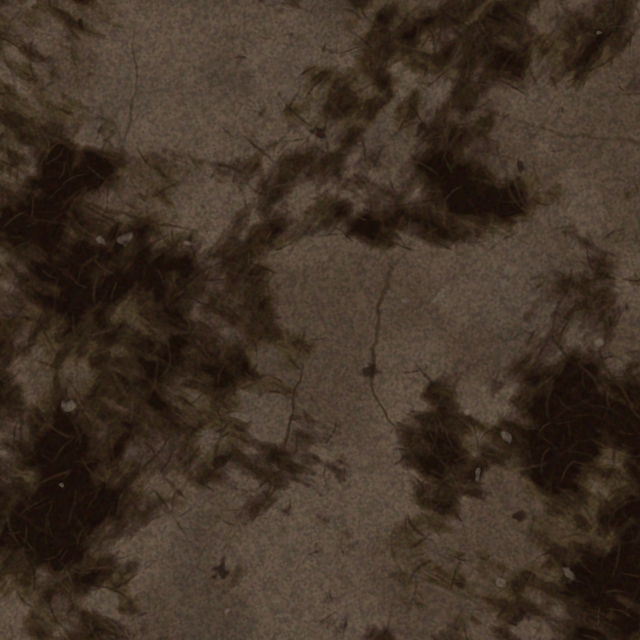
Write a Shadertoy shader that draws this texture.

```glsl
// Bare sandy soil with dark tangled moss patches, thin roots and pale grit.

const vec3 SAND_LIGHT = vec3(0.355, 0.295, 0.243);
const vec3 SAND_DARK  = vec3(0.308, 0.248, 0.198);
const vec3 SOIL       = vec3(0.250, 0.190, 0.150);
const vec3 MOSS       = vec3(0.180, 0.128, 0.082);
const vec3 MOSS_DEEP  = vec3(0.105, 0.060, 0.038);
const vec3 STRAW      = vec3(0.265, 0.210, 0.140);
const vec3 GRIT       = vec3(0.430, 0.385, 0.340);

float hash(vec2 p, float seed) {
    vec3 q = fract(vec3(p.xyx) * 0.1031 + seed * 0.0713);
    q += dot(q, q.yzx + 33.33);
    return fract((q.x + q.y) * q.z);
}

mat2 rotation(float angle) {
    float c = cos(angle), s = sin(angle);
    return mat2(c, s, -s, c);
}

float noise(vec2 p, float seed) {
    vec2 cell = floor(p), f = fract(p);
    f = f * f * (3.0 - 2.0 * f);
    float low  = mix(hash(cell, seed), hash(cell + vec2(1, 0), seed), f.x);
    float high = mix(hash(cell + vec2(0, 1), seed), hash(cell + vec2(1, 1), seed), f.x);
    return mix(low, high, f.y);
}

float fbm(vec2 p, float seed) {
    float sum = 0.0, weight = 0.52;
    for (int i = 0; i < 5; i++) {
        sum += weight * noise(p, seed + float(i));
        p = rotation(0.65) * p * 2.03 + 7.3;
        weight *= 0.5;
    }
    return sum;
}

// Scattered curved strands; width is in canvas units, halfLength in cells.
float strands(vec2 p, float scale, float width, float halfLength, float share, float seed) {
    vec2 base = floor(p * scale);
    float cover = 0.0;
    for (int y = -1; y <= 1; y++)
    for (int x = -1; x <= 1; x++) {
        vec2 cell = base + vec2(x, y);
        if (hash(cell, seed) > share) continue;
        vec2 centre = cell + vec2(hash(cell, seed + 1.0), hash(cell, seed + 2.0));
        vec2 q = rotation(6.2832 * hash(cell, seed + 3.0)) * (p * scale - centre);
        float reach = halfLength * mix(0.5, 1.0, hash(cell, seed + 4.0));
        q.y += (hash(cell, seed + 5.0) - 0.5) * 0.9 * q.x * q.x;
        float line = 1.0 - smoothstep(0.1, 1.0, abs(q.y) / (width * scale));
        float ends = 1.0 - smoothstep(0.45, 1.0, abs(q.x) / reach);
        cover = max(cover, line * ends * mix(0.35, 1.0, hash(cell, seed + 6.0)));
    }
    return cover;
}

// Sparse ragged specks; radius is in canvas units.
float specks(vec2 p, float scale, float radius, float share, float seed) {
    vec2 cell = floor(p * scale);
    vec2 centre = cell + 0.35 + 0.3 * vec2(hash(cell, seed), hash(cell, seed + 1.0));
    float size = radius * scale * mix(0.35, 1.0, hash(cell, seed + 2.0));
    vec2 q = rotation(6.2832 * hash(cell, seed + 4.0)) * (p * scale - centre);
    float d = length(q * vec2(0.85, 1.35)) / size + 0.9 * (noise(p * 130.0, seed) - 0.5);
    return step(hash(cell, seed + 3.0), share) * (1.0 - smoothstep(0.4, 1.1, d));
}

// Moss thickness: broad clumps broken up by tufts and combed fibres.
float mossDepth(vec2 p, vec2 warp) {
    float clumps = fbm((p + 0.05 * warp) * 4.6 + 2.7, 11.0) - 0.5;
    float tufts = fbm(p * 19.0, 23.0) - 0.5;
    vec2 q = p + 0.015 * warp;
    float across = fbm(rotation(0.5) * q * vec2(20.0, 52.0), 27.0);
    float upward = fbm(rotation(-0.9) * q * vec2(20.0, 52.0), 29.0);
    float combed = mix(across, upward, smoothstep(-0.15, 0.15, warp.x)) - 0.5;
    float slope = 0.05 * (1.0 - p.x - p.y);
    return 0.462 + 0.90 * clumps + 0.28 * tufts + 0.32 * combed + slope;
}

void mainImage(out vec4 fragColor, in vec2 fragCoord) {
    vec2 p = fragCoord / iResolution.y;
    vec2 warp = 2.0 * vec2(fbm(p * 7.0, 31.0), fbm(p * 7.0 + 5.0, 37.0)) - 1.0;
    vec2 bent = p + 0.02 * warp;
    float depth = mossDepth(p, warp);
    float nearMoss = smoothstep(0.38, 0.50, depth);
    float inMoss = smoothstep(0.50, 0.58, depth);

    // Sand with faint stains, fading through soil into deep moss
    vec3 color = mix(SAND_DARK, SAND_LIGHT, smoothstep(0.32, 0.62, fbm(p * 9.0, 43.0)));
    color = mix(color, vec3(0.26, 0.23, 0.20), 0.25 * smoothstep(0.60, 0.76, fbm(p * 6.0, 47.0)));
    vec3 edge = mix(SOIL, STRAW, smoothstep(0.46, 0.60, fbm(p * 12.0, 53.0)));
    color = mix(color, edge, smoothstep(0.45, 0.53, depth));
    color = mix(color, MOSS, smoothstep(0.52, 0.59, depth));
    color = mix(color, MOSS_DEEP, smoothstep(0.59, 0.69, depth));

    // Dark fibres round the clumps, straw fibres within, and long roots
    float darkFibres = max(strands(bent, 16.0, 0.0040, 0.95, 0.70, 61.0),
                           strands(bent, 27.0, 0.0034, 0.90, 0.60, 67.0));
    float strawFibres = max(strands(bent, 19.0, 0.0040, 0.90, 0.70, 71.0),
                            strands(bent, 30.0, 0.0032, 0.90, 0.60, 79.0));
    float roots = strands(p + 0.04 * warp, 4.0, 0.0050, 0.95, 0.45, 83.0);
    color = mix(color, 0.5 * (MOSS + MOSS_DEEP), 0.60 * darkFibres * nearMoss);
    color = mix(color, STRAW, 0.42 * strawFibres * inMoss);
    color = mix(color, MOSS, 0.75 * roots);

    // Dark crumbs and pale grit
    color = mix(color, MOSS_DEEP, 0.65 * specks(bent, 13.0, 0.017, 0.12, 91.0));
    color = mix(color, GRIT, 0.60 * specks(bent + 0.4, 19.0, 0.013, 0.04, 97.0));

    // Fine soft grain with a little colour variation
    vec2 g = rotation(0.5) * p;
    float grain = 0.70 * noise(g * 260.0, 101.0) + 0.30 * noise(g * 120.0, 103.0) - 0.5;
    vec3 tint = vec3(noise(g * 190.0, 107.0), noise(g * 190.0, 109.0), noise(g * 190.0, 113.0)) - 0.5;
    color = color * (1.0 + 0.39 * grain) + 0.027 * tint;
    fragColor = vec4(clamp(color, 0.0, 1.0), 1.0);
}
```
